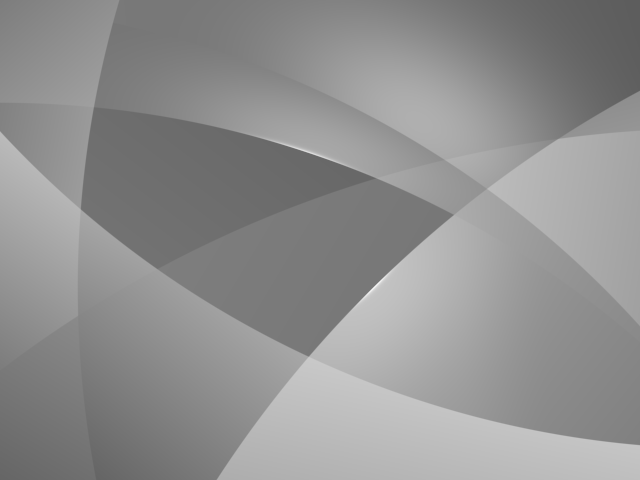
Give the GLSL for this background, as a WebGL 1 fragment shader.

```glsl
precision highp float;
// Grey abstract background: six large overlapping arcs divide the canvas into
// panes. Each pane has a linear tone, some a soft elongated glow, and two
// rims carry a thin bright highlight.
uniform vec2 u_resolution;

// Signed distance to a circle, positive inside
float arc(vec2 p, vec2 centre, float radius) {
  return radius - length(p - centre);
}

float cover(float dist) {
  float soft = 0.8 / u_resolution.y;
  return smoothstep(-soft, soft, dist);
}

// Linear tone: a value at an anchor point plus a slope
float tone(vec2 p, vec2 anchor, float value, vec2 slope) {
  return value + dot(p - anchor, slope);
}

// Elongated gaussian, size = extent along and across the direction
float glow(vec2 p, vec2 centre, vec2 direction, vec2 size) {
  vec2 along = normalize(direction);
  vec2 d = p - centre;
  vec2 q = vec2(dot(d, along), dot(d, vec2(-along.y, along.x))) / size;
  return exp(-dot(q, q));
}

// Thin light line that decays into the positive side of an edge
float rim(float dist, float thickness) {
  return cover(dist) * exp(-max(dist, 0.0) / thickness);
}

void main() {
  // Height is one unit, origin at the lower left
  vec2 p = gl_FragCoord.xy / u_resolution.y;

  // Arc edges
  float crestDist = arc(p, vec2(0.0, -1.245), 2.031);
  float slopeDist = arc(p, vec2(2.472, -1.313), 2.410);
  float side = cover(arc(p, vec2(2.271, 0.401), 2.109));
  float crest = cover(crestDist);
  float outer = cover(arc(p, vec2(-0.190, -1.056), 2.053));
  float bowl = cover(arc(p, vec2(1.510, 2.119), 2.054));
  float slope = cover(slopeDist);
  float sweep = cover(arc(p, vec2(1.494, -1.729), 2.462));

  // Upper panes
  float sky = tone(p, vec2(0.25, 1.0), 0.47, vec2(-0.10, 0.0))
    + 0.28 * glow(p, vec2(0.89, 0.74), vec2(0.86, -0.5), vec2(0.33, 0.20));
  float band = tone(p, vec2(0.26, 0.9), 0.46, vec2(0.02, -0.08))
    + 0.17 * glow(p, vec2(0.66, 0.69), vec2(0.95, -0.3), vec2(0.30, 0.12));
  float upper = mix(sky, band, outer) + 0.035 * sweep;
  float upperLeft = tone(p, vec2(0.17, 0.80), 0.61, vec2(0.30, -0.35));
  upper = mix(upperLeft, upper, side);

  // Dark central lens and its pale left tip
  float lens = mix(tone(p, vec2(0.35, 0.65), 0.43, vec2(-0.06, -0.08)),
                   tone(p, vec2(0.60, 0.45), 0.48, vec2(-0.05, 0.03)), sweep);
  float tip = tone(p, vec2(0.14, 0.74), 0.58, vec2(0.50, -0.10));
  lens = mix(tip, lens, side);

  // Lower left panes
  float lowerLeft = mix(tone(p, vec2(0.0, 0.70), 0.72, vec2(0.35, 0.50)),
                        tone(p, vec2(0.0, 0.22), 0.47, vec2(0.20, 0.33)), sweep);
  float lowerMid = mix(tone(p, vec2(0.18, 0.55), 0.65, vec2(0.30, 0.55)),
                       tone(p, vec2(0.35, 0.39), 0.61, vec2(0.35, 0.42)), sweep);
  float lower = mix(lowerLeft, lowerMid, side);

  // Right panes, with the crest edge fading out inside them
  float wing = mix(tone(p, vec2(1.215, 0.74), 0.57, vec2(0.10, -0.40)),
                   tone(p, vec2(1.076, 0.635), 0.72, vec2(-0.30, 0.05)), sweep);
  float body = tone(p, vec2(1.10, 0.35), 0.57, vec2(-0.15, 0.12))
    + 0.11 * glow(p, vec2(0.78, 0.40), vec2(0.7, 0.7), vec2(0.25, 0.20))
    + 0.03 * crest * (1.0 - smoothstep(0.95, 1.15, p.x))
    + 0.01 * (1.0 - crest);
  float foot = tone(p, vec2(0.70, 0.01), 0.70, vec2(0.08, 0.37));
  float right = mix(foot, mix(wing, body, outer), bowl);

  // Assemble the panes
  float grey = mix(lower, mix(upper, lens, crest), bowl);
  grey = mix(grey, right, slope);

  // Rim highlights
  grey += 0.36 * rim(-crestDist, 0.003)
    * glow(p, vec2(0.64, 0.685), vec2(0.95, -0.3), vec2(0.09, 0.10));
  grey += 0.34 * rim(slopeDist, 0.003)
    * glow(p, vec2(0.782, 0.402), vec2(0.7, 0.7), vec2(0.045, 0.10));

  gl_FragColor = vec4(vec3(clamp(grey, 0.0, 1.0)), 1.0);
}
```
